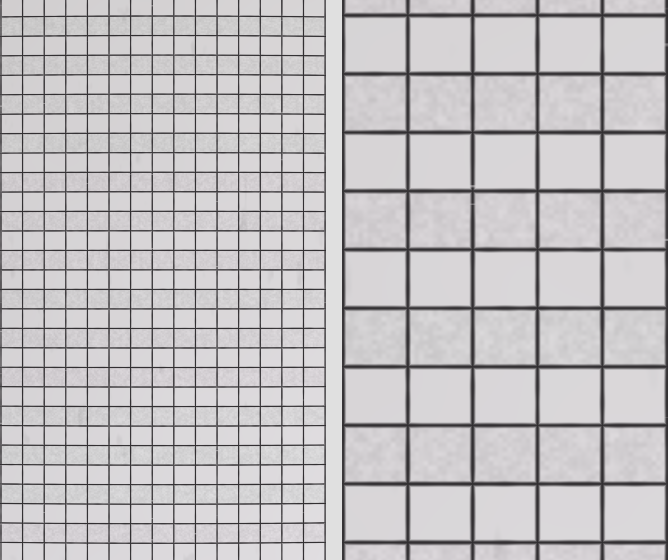
Left, the full canvas; right, a detail of the centre.
Write a WebGL 1 fragment shader that draws this pattern.

```glsl
precision highp float;
// Thin dark grid over a pale sheet, with alternate rows filled by a fine speckle.

uniform vec2 u_resolution;

#define PITCH vec2(0.06628, 0.03487)  // cell size, as a share of the canvas
#define ORIGIN vec2(0.0030, 0.0299)   // position of the first crossing
#define HALF_LINE 0.00195             // half line width, in canvas widths
#define LINE_SOFT 0.0019              // softness of the line edge
#define BOW 0.0035                    // inward bend of rows near the sides
#define GRAIN_SCALE 210.0             // speckles across the canvas
#define GRAIN_DEPTH 0.085             // speckle contrast
#define BAND_SHADE 0.026              // darkening of speckled rows
#define INK vec3(0.195, 0.185, 0.195)
#define SHEET vec3(0.818, 0.808, 0.812)

float hash(vec2 p) {
  return fract(sin(dot(p, vec2(127.1, 311.7))) * 43758.5453);
}

float valueNoise(vec2 p) {
  vec2 i = floor(p);
  vec2 f = fract(p);
  f = f * f * (3.0 - 2.0 * f);
  return mix(mix(hash(i), hash(i + vec2(1.0, 0.0)), f.x),
             mix(hash(i + vec2(0.0, 1.0)), hash(i + vec2(1.0, 1.0)), f.x), f.y);
}

float fbm(vec2 p) {
  float sum = 0.0;
  float amp = 0.5;
  for (int i = 0; i < 3; i++) {
    sum += amp * valueNoise(p);
    p = p * 2.03 + 17.0;
    amp *= 0.5;
  }
  return sum / 0.875;
}

// Ink coverage at a distance from the line centre.
float lineInk(float dist, float halfWidth) {
  float soft = max(LINE_SOFT, 0.6 / u_resolution.x);
  return 1.0 - smoothstep(halfWidth - soft, halfWidth + soft, dist);
}

void main() {
  vec2 uv = gl_FragCoord.xy / u_resolution;
  float aspect = u_resolution.y / u_resolution.x;
  vec2 p = vec2(uv.x, uv.y * aspect);

  // Grid coordinates, with rows slightly bowed toward the middle at the sides
  vec2 bent = uv;
  float side = 2.0 * uv.x - 1.0;
  bent.y += (uv.y - 0.5) * BOW * side * side;
  vec2 cell = (bent - ORIGIN) / PITCH;
  float row = floor(cell.y);

  // Sheet tone: lighter toward the right and the bottom
  vec3 color = SHEET + 0.030 * uv.x + 0.030 * (1.0 - uv.y);
  color.b += 0.008 * (1.0 - uv.y);
  color += 0.012 * (fbm(p * 4.0) - 0.5);

  // Speckled rows, each with its own faint tint
  float band = 1.0 - mod(row, 2.0);
  float grain = 0.6 * valueNoise(p * GRAIN_SCALE)
              + 0.4 * valueNoise(p * GRAIN_SCALE * 0.47 + 31.0) - 0.5;
  float tint = hash(vec2(row, 5.0)) - 0.5;
  vec3 speckle = vec3(GRAIN_DEPTH * grain - BAND_SHADE);
  speckle += tint * vec3(0.008, -0.008, 0.004);
  color += band * speckle;

  // Sparse upright smudges
  float smudge = smoothstep(0.76, 0.92, fbm(p * vec2(24.0, 9.0) + 7.0));
  color -= 0.05 * smudge;

  // Lines with slightly uneven width and a few pale nicks
  vec2 dist = abs(fract(cell + 0.5) - 0.5) * PITCH * vec2(1.0, aspect);
  vec2 lineId = floor(cell + 0.5);
  float wearX = valueNoise(vec2(lineId.x * 7.3, p.y * 60.0));
  float wearY = valueNoise(vec2(p.x * 60.0, lineId.y * 7.3 + 40.0));
  float inkX = lineInk(dist.x, HALF_LINE * (0.88 + 0.24 * wearX));
  float inkY = lineInk(dist.y, HALF_LINE * (0.88 + 0.24 * wearY));
  float nick = smoothstep(0.93, 0.99, valueNoise(vec2(lineId.x * 3.7, p.y * 110.0)));
  inkX *= 1.0 - 0.5 * nick;
  color = mix(color, INK, max(inkX, inkY));

  gl_FragColor = vec4(clamp(color, 0.0, 1.0), 1.0);
}
```
